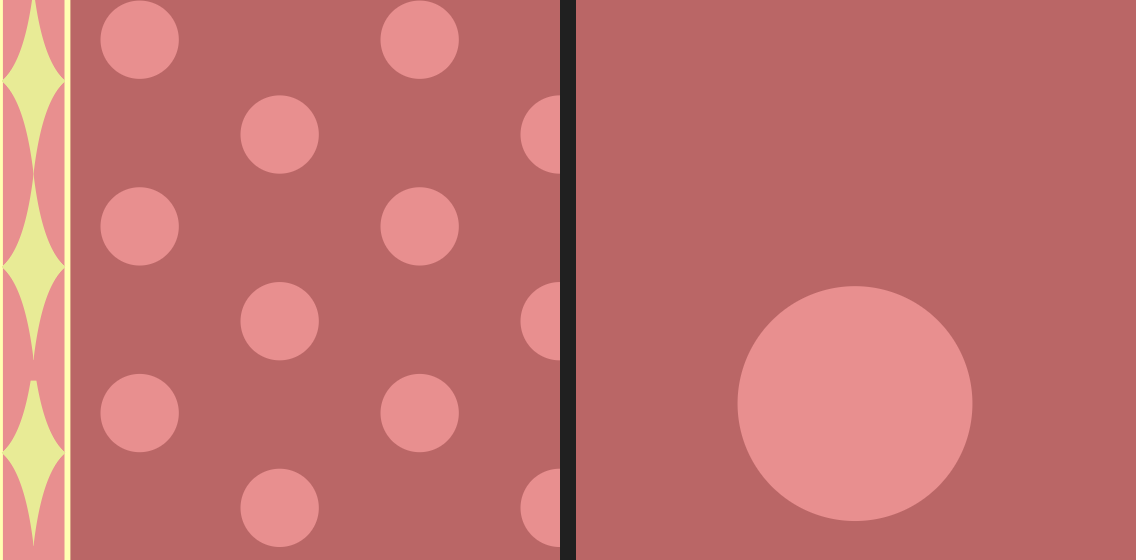
Left, the full canvas; right, a detail of the centre.
A WebGL 1 fragment shader for this pattern:

```glsl
precision highp float;

uniform vec2 u_resolution;

// Antialiased coverage of a signed distance, negative inside
float coverage(float dist) {
  return clamp(0.5 - dist * u_resolution.y, 0.0, 1.0);
}

float span(float v, float low, float high) {
  return coverage(max(low - v, v - high));
}

// Nearest disc in a grid with cells of 1/2 by 1/3
float dotDistance(vec2 p, vec2 center) {
  vec2 cell = vec2(0.5, 1.0 / 3.0);
  vec2 local = mod(p - center + 0.5 * cell, cell) - 0.5 * cell;
  return length(local) - 0.0699;
}

// Four-pointed star: each side is a quadratic curve solved for its height
float starDistance(vec2 p) {
  float height = abs(p.y) / 0.1654;
  float t = (0.795 - sqrt(0.632 - 0.59 * (1.0 - height))) / 0.59;
  float halfWidth = 0.0573 * t * (0.545 + 0.455 * t);
  return abs(p.x) - halfWidth;
}

void main() {
  vec2 uv = gl_FragCoord.xy / u_resolution.y;
  vec3 rose = vec3(0.73, 0.40, 0.40);
  vec3 pink = vec3(0.91, 0.56, 0.56);
  vec3 lime = vec3(0.91, 0.92, 0.59);
  vec3 cream = vec3(1.0, 1.0, 0.70);

  // Staggered dots
  float dots = min(dotDistance(uv, vec2(0.2494, 0.2624)),
                   dotDistance(uv, vec2(0.4994, 0.0931)));
  vec3 color = mix(rose, pink, coverage(dots));

  // Border strip with a cream line on each side
  color = mix(color, cream, coverage(uv.x - 0.1257));
  color = mix(color, pink, span(uv.x, 0.0052, 0.1152));

  // Column of stars, the lowest one clipped flat at its top
  float period = 0.332;
  float localY = mod(uv.y - 0.1914 + 0.5 * period, period) - 0.5 * period;
  float star = coverage(starDistance(vec2(uv.x - 0.0599, localY)));
  star *= max(span(uv.y, 0.0254, 0.3203), coverage(0.3574 - uv.y));
  color = mix(color, lime, star);

  gl_FragColor = vec4(color, 1.0);
}
```
